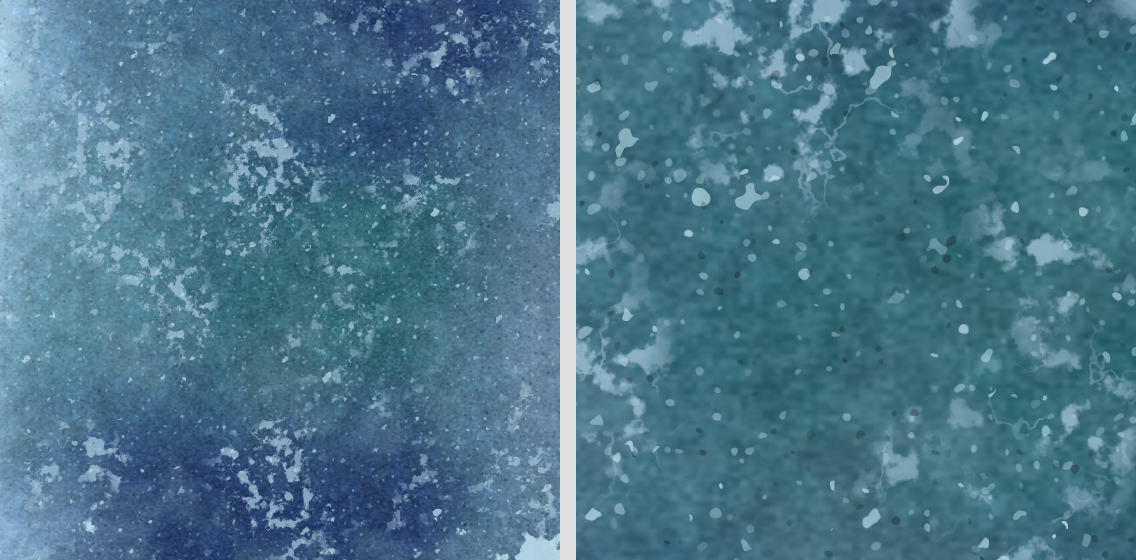
Left: the whole. Right: its middle third, enlarged.
Write a WebGL 2 fragment shader that draws this texture.

```glsl
#version 300 es
precision highp float;
// Weathered blue-green surface: broad soft pools of colour bent by noise,
// a fine woven grain, and pale worn flecks (crumbs, curled threads, dots)
// that gather in noisy clusters and in one crusted corner.

uniform vec2 u_resolution;
out vec4 fragColor;

float hash(vec2 p) {
  vec3 q = fract(p.xyx * 0.1031);
  q += dot(q, q.yzx + 33.33);
  return fract((q.x + q.y) * q.z);
}

float noise(vec2 p) {
  vec2 i = floor(p), f = fract(p);
  f = f * f * (3.0 - 2.0 * f);
  return mix(mix(hash(i), hash(i + vec2(1, 0)), f.x),
             mix(hash(i + vec2(0, 1)), hash(i + vec2(1, 1)), f.x), f.y);
}

float fbm(vec2 p) {
  float sum = 0.0, amp = 0.5;
  for (int i = 0; i < 5; i++) {
    sum += amp * noise(p);
    p = mat2(1.6, 1.2, -1.2, 1.6) * p + 7.3;
    amp *= 0.5;
  }
  return sum / 0.97;
}

// Soft elliptical spot, 1 at its centre
float pool(vec2 p, vec2 centre, vec2 radius) {
  vec2 d = (p - centre) / radius;
  return exp(-dot(d, d));
}

vec3 washes(vec2 uv) {
  vec2 p = uv + 0.14 * (vec2(fbm(uv * 4.0 + 3.0), fbm(uv * 4.0 + 41.0)) - 0.5);
  vec3 navy = vec3(0.13, 0.21, 0.40);
  vec3 c = vec3(0.25, 0.42, 0.53);
  c = mix(c, vec3(0.35, 0.54, 0.61), pool(p, vec2(0.13, 0.55), vec2(0.24, 0.30)));
  c = mix(c, vec3(0.15, 0.38, 0.40), 0.95 * pool(p, vec2(0.62, 0.50), vec2(0.27, 0.22)));
  c = mix(c, navy, 0.95 * pool(p, vec2(0.78, 0.98), vec2(0.23, 0.16)));
  c = mix(c, navy, 0.55 * pool(p, vec2(0.67, 0.75), vec2(0.16, 0.07)));
  float lowBand = (1.0 - smoothstep(0.10, 0.42, p.y)) * smoothstep(0.0, 0.26, p.x)
                * (1.0 - smoothstep(0.70, 0.92, p.x));
  c = mix(c, navy, 0.85 * lowBand);
  c = mix(c, vec3(0.37, 0.52, 0.57), 0.5 * pool(p, vec2(0.53, 0.33), vec2(0.09, 0.13)));
  c = mix(c, vec3(0.37, 0.52, 0.57), 0.5 * pool(p, vec2(0.77, 0.29), vec2(0.06, 0.07)));
  // Hazy right side and bright left rim
  c = mix(c, vec3(0.44, 0.54, 0.65), 0.9 * pool(p, vec2(1.02, 0.36), vec2(0.19, 0.36)));
  c = mix(c, vec3(0.46, 0.63, 0.75), 0.75 * pool(p, vec2(0.0, 0.88), vec2(0.22, 0.26)));
  c = mix(c, vec3(0.50, 0.63, 0.80), 0.8 * pool(p, vec2(0.0, 0.03), vec2(0.17, 0.12)));
  c = mix(c, vec3(0.70, 0.85, 0.94), exp(-uv.x * 17.0) * (0.35 + 0.5 * smoothstep(0.3, 0.9, uv.y)));
  return c;
}

// Scattered round specks, one at most per grid cell
float specks(vec2 uv, float cells, float share, float size) {
  vec2 q = uv * cells + 0.3 * noise(uv * 170.0);
  vec2 id = floor(q);
  vec2 centre = 0.3 + 0.4 * vec2(hash(id + 5.1), hash(id + 71.7));
  float r = size * (0.4 + 0.6 * hash(id + 23.0));
  float soft = cells / u_resolution.y;
  float disc = 1.0 - smoothstep(r - soft, r + soft, length(fract(q) - centre));
  return disc * step(hash(id + 113.0), share) * (0.35 + 0.65 * hash(id + 37.0));
}

void main() {
  vec2 uv = gl_FragCoord.xy / u_resolution;
  vec3 c = washes(uv);

  // Cloudy mottling and fine grain
  float cloud = fbm(uv * 9.0 + 15.0);
  c = mix(c, vec3(0.45, 0.59, 0.66), 0.32 * smoothstep(0.48, 0.76, cloud));
  c *= 0.86 + 0.28 * fbm(uv * 38.0 + 60.0);
  float grain = 0.6 * noise(uv * 240.0) + 0.4 * noise(uv * vec2(150.0, 330.0) + 9.0);
  c += 0.13 * (grain - 0.5);

  // Where wear gathers
  float wear = fbm(uv * 6.5 + 88.0)
    + 0.13 * pool(uv, vec2(0.75, 0.70), vec2(0.08, 0.08))
    + 0.10 * pool(uv, vec2(0.26, 0.74), vec2(0.14, 0.22))
    + 0.11 * pool(uv, vec2(0.45, 0.12), vec2(0.28, 0.13))
    + 0.10 * pool(uv, vec2(0.04, 0.22), vec2(0.09, 0.12))
    + 0.08 * pool(uv, vec2(0.97, 0.87), vec2(0.07, 0.08))
    - 0.10 * pool(uv, vec2(0.95, 0.40), vec2(0.14, 0.28));
  float cluster = smoothstep(0.42, 0.70, wear);

  // Crumbs, curled threads and dots
  float crumbs = smoothstep(0.55, 0.70, fbm(uv * 62.0 + 30.0) + 0.07 * (cluster - 0.5));
  float curl = abs(fbm(uv * 30.0 + 12.0) - 0.5);
  float threads = (1.0 - smoothstep(0.004, 0.028, curl)) * smoothstep(0.42, 0.70, noise(uv * 48.0));
  float fleck = cluster * (0.80 * crumbs + 0.50 * threads) + 0.10 * crumbs;
  c = mix(c, vec3(0.62, 0.75, 0.83), clamp(fleck, 0.0, 0.8));
  float dots = max(specks(uv, 26.0, 0.14, 0.17), specks(uv + 3.7, 55.0, 0.14 + 0.2 * cluster, 0.20));
  dots = max(dots, 0.6 * specks(uv + 8.1, 105.0, 0.12 + 0.2 * cluster, 0.28));
  c = mix(c, vec3(0.74, 0.87, 0.92), 0.8 * dots);

  // Dark pits, mostly in the haze on the right
  float pits = specks(uv + 5.3, 95.0, 0.10 + 0.16 * smoothstep(0.7, 0.95, uv.x), 0.26);
  c *= 1.0 - 0.28 * pits;

  // Crusted pale patches near the lower edge
  float crust = max(pool(uv, vec2(0.97, 0.01), vec2(0.11, 0.055)),
                    0.8 * pool(uv, vec2(0.16, 0.06), vec2(0.03, 0.022)));
  float ragged = smoothstep(0.46, 0.60, 0.75 * crust + 1.1 * (fbm(uv * 48.0 + 4.0) - 0.5));
  c = mix(c, vec3(0.76, 0.88, 0.93), 0.85 * ragged * smoothstep(0.05, 0.3, crust));

  fragColor = vec4(clamp(c, 0.0, 1.0), 1.0);
}
```
